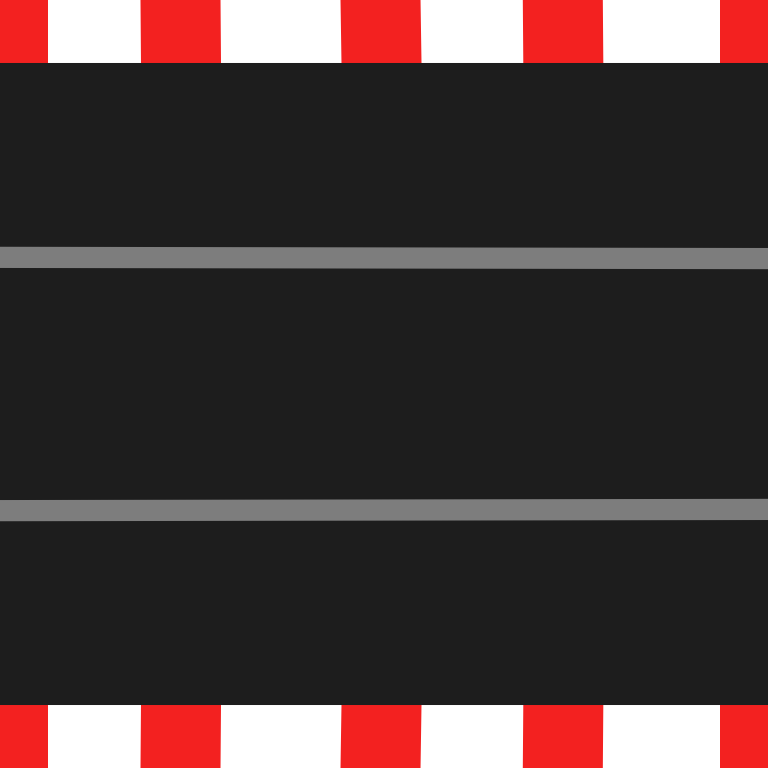
This pattern is drawn by a WebGL 1 fragment shader. Its source:

```glsl
precision highp float;
uniform vec2 u_resolution;

#define KERB_DEPTH 0.0820
#define BLOCK_START 0.0104
#define BLOCK_PITCH 0.2448
#define BLOCK_HALF 0.0521
#define BLOCK_LEAN 0.0156
#define LINE_INSET 0.3351
#define LINE_TILT 0.0016
#define LINE_HALF 0.0138

const float PI = 3.14159265;
const vec3 ASPHALT = vec3(0.115);
const vec3 LANE_GRAY = vec3(0.49);
const vec3 KERB_RED = vec3(0.953, 0.129, 0.125);
const vec3 KERB_WHITE = vec3(1.0);

// Antialiased coverage of a signed distance, negative inside
float coverage(float dist, float pixel) {
  return clamp(0.5 - dist / pixel, 0.0, 1.0);
}

// Uneven block centres: alternating shift, left-right skew and a central bow
float blockCentre(float index, float inset) {
  float alternate = 0.5 - 0.5 * cos(PI * index);
  float skew = sin(0.5 * PI * index);
  float bow = 0.5 - 0.5 * cos(0.5 * PI * index);
  float lean = BLOCK_LEAN * (inset - 0.5 * KERB_DEPTH);
  return BLOCK_START + BLOCK_PITCH * index
    - 0.0138 * alternate - 0.0041 * skew + (lean - 0.0039) * bow;
}

void main() {
  vec2 uv = gl_FragCoord.xy / u_resolution;
  vec2 pixel = 1.0 / u_resolution;

  // Both halves of the road share one mirrored layout
  float inset = min(uv.y, 1.0 - uv.y);

  // Slightly tilted lane lines
  float lineCentre = LINE_INSET + LINE_TILT * uv.x;
  float lineDist = abs(inset - lineCentre) - LINE_HALF;
  vec3 color = mix(ASPHALT, LANE_GRAY, coverage(lineDist, pixel.y));

  // Red blocks along the white kerbs
  float blockDist = 1.0;
  for (int i = 0; i < 5; i++) {
    float centre = blockCentre(float(i), inset);
    blockDist = min(blockDist, abs(uv.x - centre) - BLOCK_HALF);
  }
  // The first and last blocks run off the canvas
  blockDist = min(blockDist, abs(uv.x - 0.5) < 0.48 ? blockDist : -1.0);
  vec3 kerb = mix(KERB_WHITE, KERB_RED, coverage(blockDist, pixel.x));
  color = mix(color, kerb, coverage(inset - KERB_DEPTH, pixel.y));

  gl_FragColor = vec4(color, 1.0);
}
```
